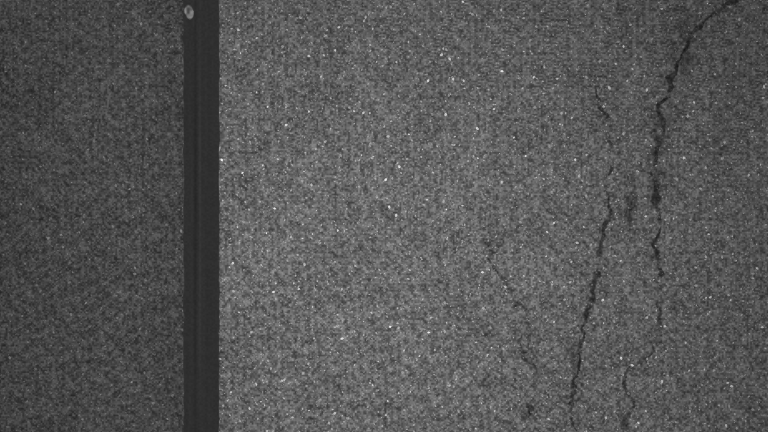
This texture is drawn by a Shadertoy shader. Its source:

```glsl
float hash(vec2 p) {
    return fract(sin(dot(p, vec2(127.1, 311.7))) * 43758.545);
}

float noise(vec2 p) {
    vec2 cell = floor(p), f = fract(p);
    f = f * f * (3.0 - 2.0 * f);
    return mix(mix(hash(cell), hash(cell + vec2(1, 0)), f.x),
               mix(hash(cell + vec2(0, 1)), hash(cell + vec2(1, 1)), f.x), f.y);
}

float fbm(vec2 p) {
    float sum = 0.0, amp = 0.5;
    for (int i = 0; i < 4; i++) {
        sum += amp * noise(p);
        p = p * 2.03 + 17.3;
        amp *= 0.5;
    }
    return sum;
}

float segment(vec2 p, vec2 a, vec2 b) {
    vec2 ab = b - a;
    return length(p - a - ab * clamp(dot(p - a, ab) / dot(ab, ab), 0.0, 1.0));
}

float pathDistance(vec2 p, vec2 path[6]) {
    float d = 10.0;
    for (int i = 0; i < 5; i++) d = min(d, segment(p, path[i], path[i + 1]));
    return d;
}

float blob(vec2 p, vec2 centre, vec2 size) {
    vec2 d = (p - centre) / size;
    return exp(-dot(d, d));
}

// Angular stone chips, at most one per cell
float chips(vec2 p, float density, float share, float size, float pixel) {
    vec2 base = floor(p * density);
    float light = 0.0;
    for (int j = -1; j <= 1; j++)
    for (int i = -1; i <= 1; i++) {
        vec2 cell = base + vec2(i, j);
        float present = step(hash(cell + density), share);
        vec2 centre = (cell + vec2(hash(cell + 3.7), hash(cell + 8.1))) / density;
        float angle = 6.283 * hash(cell + 5.3);
        vec2 q = mat2(cos(angle), sin(angle), -sin(angle), cos(angle)) * (p - centre);
        q = abs(q * vec2(1.0, 1.4));
        float radius = size * mix(0.5, 1.1, hash(cell + 11.9));
        float d = max(max(q.x, q.y), (q.x + q.y) * 0.75) - radius;
        float glint = mix(0.3, 1.0, pow(hash(cell + 21.4), 2.0));
        light = max(light, present * glint * (1.0 - smoothstep(-pixel, pixel, d)));
    }
    return light;
}

// Broken dark line whose width follows the noise
float crack(vec2 p, vec2 path[6], float width, float pixel) {
    float w = width * mix(0.3, 1.5, noise(p * 23.0));
    float gaps = smoothstep(0.25, 0.6, fbm(p * 38.0 + 4.0));
    return gaps * (1.0 - smoothstep(w - pixel, w + pixel + 0.003, pathDistance(p, path)));
}

float cracks(vec2 p, float pixel) {
    vec2 wobble = vec2(fbm(p * 28.0), fbm(p * 28.0 + 40.0)) - 0.47;
    vec2 q = p + 0.045 * wobble;
    float dark = crack(q, vec2[6](vec2(1.70, 1.0), vec2(1.59, 0.91), vec2(1.54, 0.79),
        vec2(1.52, 0.68), vec2(1.52, 0.54), vec2(1.515, 0.36)), 0.005, pixel);
    dark = max(dark, 0.8 * crack(q, vec2[6](vec2(1.515, 0.36), vec2(1.53, 0.24),
        vec2(1.50, 0.17), vec2(1.45, 0.13), vec2(1.46, 0.07), vec2(1.44, 0.0)), 0.0025, pixel));
    dark = max(dark, 0.9 * crack(q, vec2[6](vec2(1.38, 0.80), vec2(1.41, 0.68),
        vec2(1.41, 0.50), vec2(1.37, 0.32), vec2(1.335, 0.19), vec2(1.33, 0.0)), 0.003, pixel));
    dark = max(dark, 0.8 * crack(q, vec2[6](vec2(1.12, 0.45), vec2(1.16, 0.36),
        vec2(1.22, 0.28), vec2(1.21, 0.20), vec2(1.24, 0.12), vec2(1.22, 0.03)), 0.0022, pixel));
    // Worn patches beside the fissures
    float worn = blob(p, vec2(1.522, 0.62), vec2(0.017, 0.09));
    worn += 0.7 * blob(p, vec2(1.585, 0.89), vec2(0.022, 0.06));
    worn += 0.8 * blob(p, vec2(1.458, 0.52), vec2(0.013, 0.06));
    worn += 0.5 * blob(p, vec2(1.335, 0.18), vec2(0.018, 0.08));
    return clamp(dark + worn * smoothstep(0.25, 0.65, fbm(p * 45.0)), 0.0, 1.0);
}

void mainImage(out vec4 fragColor, in vec2 fragCoord) {
    vec2 p = fragCoord / iResolution.y;
    float pixel = 0.7 / iResolution.y;

    // Joint between the slabs
    float leftEdge = 0.425 + 0.006 * (fbm(vec2(p.y * 45.0, 2.0)) - 0.47);
    float rightEdge = 0.507 + 0.005 * (fbm(vec2(p.y * 40.0, 9.0)) - 0.47);
    float onRight = smoothstep(rightEdge - 0.002, rightEdge + 0.002, p.x);
    float joint = smoothstep(leftEdge - 0.002, leftEdge + 0.002, p.x) * (1.0 - onRight);

    // Uneven lighting of the two slabs
    float leftLight = 0.235 + 0.045 * blob(p, vec2(0.27, 0.5), vec2(0.25, 0.9));
    float rightLight = 0.235 + 0.175 * blob(p, vec2(0.85, 0.38), vec2(1.0, 0.95));
    rightLight -= 0.025 * blob(p, vec2(1.75, 0.95), vec2(0.4, 0.3));
    float light = mix(leftLight, rightLight, onRight);

    // Aggregate and mineral glints
    float grain = 0.55 * (noise(p * 260.0) - 0.5) + 0.35 * (noise(p * 130.0 + 31.0) - 0.5);
    grain += 0.18 * (fbm(p * 18.0) - 0.47);
    float glints = 0.95 * chips(p, 32.0, 0.42, 0.0038, pixel);
    glints = max(glints, 0.7 * chips(p, 70.0, 0.5, 0.0025, pixel));
    glints = max(glints, 0.4 * chips(p, 125.0, 0.4, 0.0019, pixel));
    float shade = light * (1.0 + grain) + glints * light * mix(0.9, 1.25, onRight);
    shade *= 1.0 - 0.5 * cracks(p, pixel);

    // Sealant with faint lengthwise grooves
    float seal = 0.185 + 0.025 * (noise(p * 250.0) - 0.5);
    seal += 0.03 * blob(p, vec2(0.463, 0.5), vec2(0.003, 0.4));
    seal -= 0.03 * blob(p, vec2(0.452, 0.5), vec2(0.004, 0.7));
    seal += 0.012 * (noise(vec2(p.x * 180.0, p.y * 4.0)) - 0.5);
    shade = mix(shade, seal, joint);

    // Loose stone caught at the top of the joint
    vec2 stone = p - vec2(0.438, 0.972) + 0.012 * (fbm(p * 50.0) - 0.47);
    float stoneMask = 1.0 - smoothstep(-0.002, 0.002, length(stone * vec2(1.0, 0.65)) - 0.011);
    shade = mix(shade, 0.42 + 0.35 * (noise(p * 140.0) - 0.5), stoneMask);

    fragColor = vec4(vec3(clamp(shade, 0.0, 1.0)), 1.0);
}
```
